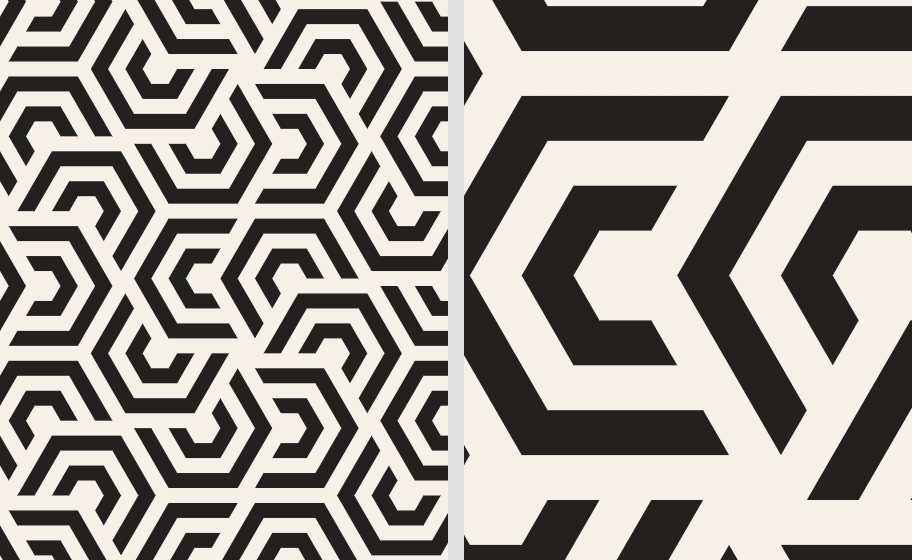
Left, the full canvas; right, a detail of the centre.
Reproduce this pattern procedurally as a Shadertoy shader.

```glsl
// Interlocking open hexagons: pinwheels of six tiles on a triangular lattice.
// Each tile is two concentric hexagonal bands with two of six sectors cut away.
// One unit is one band width, so all distances are small whole numbers.

const float SIN60 = 0.8660254;

// Offset from the nearest lattice centre; neighbouring centres are 19 bands apart.
vec2 nearestCentre(vec2 p) {
    vec2 period = 19.0 * vec2(2.0 * SIN60, 1.0);
    vec2 a = mod(p + 0.5 * period, period) - 0.5 * period;
    vec2 b = mod(p, period) - 0.5 * period;
    return dot(a, a) < dot(b, b) ? a : b;
}

// Signed distance to a flat-topped tile whose opening faces +x.
float openHexagon(vec2 p) {
    vec2 q = abs(p);
    float apothem = max(q.y, SIN60 * q.x + 0.5 * q.y);
    float bands = abs(abs(apothem - 2.5) - 1.0) - 0.5;  // 1 to 2 and 3 to 4
    float opening = SIN60 * p.x - 0.5 * q.y;            // 120 degree wedge
    return max(bands, opening);
}

// Six tiles around a centre, each opening turned with its position.
float pinwheel(vec2 p) {
    mat2 turn60 = mat2(0.5, SIN60, -SIN60, 0.5);
    mat2 turn120 = turn60 * turn60;
    float d = 100.0;
    for (int i = 0; i < 6; i++) {
        d = min(d, openHexagon(turn120 * (p - vec2(5.0 / SIN60, 0.0))));
        p = turn60 * p;
    }
    return d;
}

void mainImage(out vec4 fragColor, in vec2 fragCoord) {
    float pixel = 37.42 / iResolution.y;  // band widths per pixel
    vec2 p = fragCoord * pixel - vec2(16.46, 13.81);

    float d = pinwheel(nearestCentre(p));
    float ink = clamp(0.5 - d / pixel, 0.0, 1.0);

    vec3 cream = vec3(0.96, 0.94, 0.91);
    vec3 charcoal = vec3(0.135, 0.128, 0.125);
    fragColor = vec4(mix(cream, charcoal, ink), 1.0);
}
```
